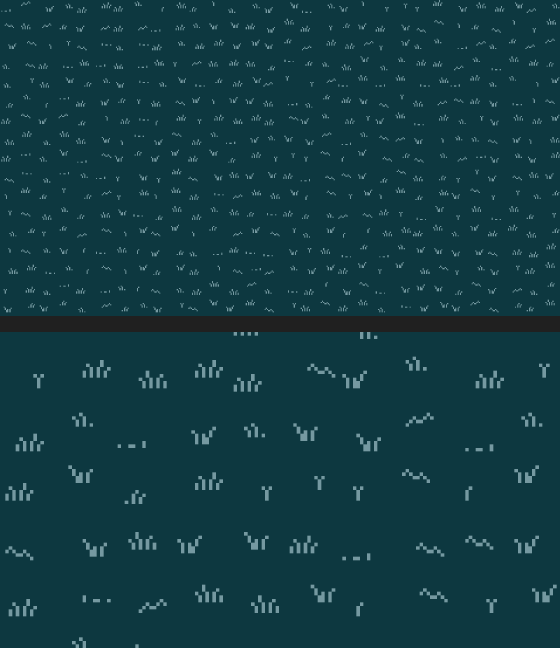
Top, the full canvas; bottom, a detail of the centre.
Write a WebGL 1 fragment shader that draws this pattern.

```glsl
precision highp float;

uniform vec2 u_resolution;

const vec3 GROUND = vec3(0.05, 0.22, 0.25);
const vec3 GRASS = vec3(0.46, 0.60, 0.63);
const float ROWS = 270.0;             // grid squares over the canvas height
const float CELL = 16.0;              // one tuft per cell, in squares
const float LAYOUTS = 3.0;            // different tiles of 2 x 2 cells
const vec2 JITTER = vec2(8.0, 10.0);  // range of tuft positions in a cell
const float TUFT_WIDTH = 8.0;
const int SAMPLES = 3;                // smoothing samples per axis

float hash(vec2 p, float seed) {
  vec3 q = fract(vec3(p.xyx + seed * 7.31) * vec3(0.1031, 0.1030, 0.0973));
  q += dot(q, q.yzx + 33.33);
  return fract((q.x + q.y) * q.z);
}

// 1 when two whole numbers agree
float same(float a, float b) {
  return 1.0 - step(0.5, abs(a - b));
}

// A stem one square wide that bends by lean towards its tip
float blade(vec2 p, float base, float height, float lean) {
  float rise = clamp(p.y / max(height - 1.0, 1.0), 0.0, 1.0);
  float column = base + floor(lean * rise * rise + 0.5);
  float inside = step(-0.5, p.y) * step(p.y, height - 0.5);
  return inside * same(p.x, column);
}

float wideTuft(vec2 p) {
  float b = blade(p, 1.0, 3.0, -1.0);
  b = max(b, blade(p, 3.0, 5.0, -1.0));
  b = max(b, blade(p, 5.0, 4.0, 1.0));
  return max(b, blade(p, 7.0, 2.0, 0.0));
}

float openTuft(vec2 p) {
  float b = blade(p, 1.0, 4.0, -1.0);
  b = max(b, blade(p, 3.0, 3.0, 0.0));
  return max(b, blade(p, 4.0, 5.0, 2.0));
}

float slantedTuft(vec2 p) {
  float b = blade(p, 1.0, 1.0, 0.0);
  b = max(b, blade(p, 3.0, 4.0, 1.0));
  return max(b, blade(p, 5.0, 3.0, 1.0));
}

float zigzag(vec2 p) {
  float y = 2.0 - abs(mod(p.x, 4.0) - 2.0) + step(3.5, p.x);
  return same(p.y, y) * step(-0.5, p.x) * step(p.x, 7.5);
}

float stubble(vec2 p) {
  float b = blade(p, 0.0, 1.0, 0.0);
  b = max(b, blade(p, 3.0, 1.0, 0.0));
  b = max(b, blade(p, 4.0, 1.0, 0.0));
  return max(b, blade(p, 7.0, 2.0, 0.0));
}

float sprout(vec2 p) {
  return max(blade(p, 3.0, 4.0, -1.0), blade(p, 3.0, 4.0, 1.0));
}

float tuft(vec2 p, float kind) {
  if (kind < 0.24) return wideTuft(p);
  if (kind < 0.44) return openTuft(p);
  if (kind < 0.60) return slantedTuft(p);
  if (kind < 0.74) return zigzag(p);
  if (kind < 0.85) return stubble(p);
  if (kind < 0.93) return sprout(p);
  return blade(p, 3.0, 4.0, 1.0);
}

// Grass mask at a point measured in grid squares
float meadow(vec2 point) {
  vec2 cell = floor(point / CELL);
  float layout = floor(hash(floor(cell / 2.0), 1.0) * LAYOUTS);
  vec2 slot = mod(cell, 2.0) + vec2(layout * 5.0, layout * 3.0);
  vec2 shift = floor(vec2(hash(slot, 2.0), hash(slot, 3.0)) * JITTER);
  vec2 p = floor(point) - cell * CELL - shift;

  float flip = step(0.5, hash(cell, 4.0));
  p.x = mix(p.x, TUFT_WIDTH - 1.0 - p.x, flip);
  return tuft(p, hash(cell, 5.0));
}

void main() {
  float scale = ROWS / u_resolution.y;
  float cover = 0.0;

  // Average over the pixel for smooth edges
  for (int j = 0; j < SAMPLES; j++) {
    for (int i = 0; i < SAMPLES; i++) {
      vec2 offset = (vec2(float(i), float(j)) + 0.5) / float(SAMPLES) - 0.5;
      cover += meadow((gl_FragCoord.xy + offset) * scale);
    }
  }
  cover /= float(SAMPLES * SAMPLES);

  gl_FragColor = vec4(mix(GROUND, GRASS, cover), 1.0);
}
```
